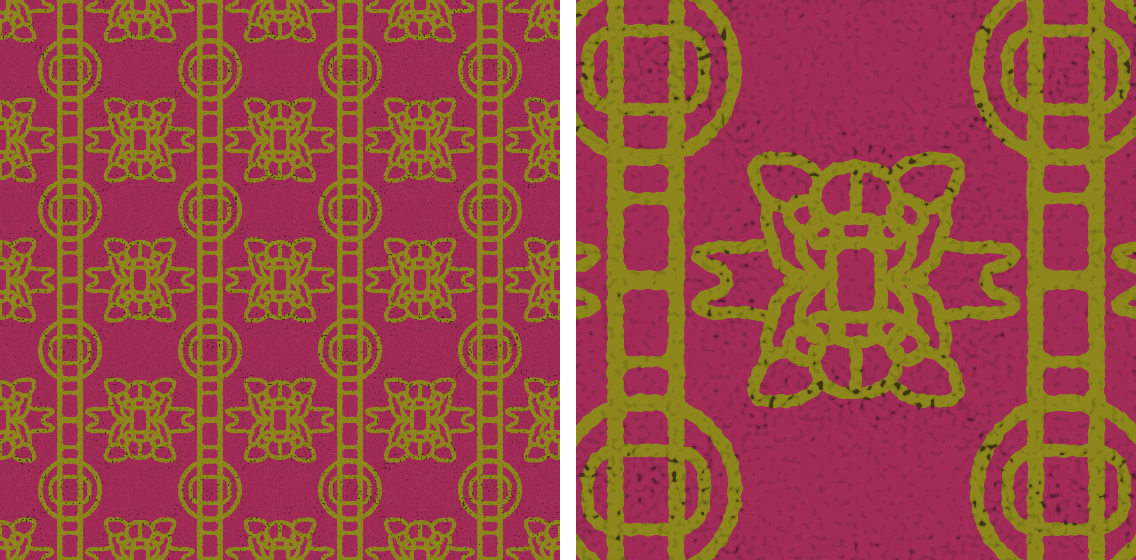
Left, the full canvas; right, a detail of the centre.
Give the GLSL for this pattern, as a Shadertoy shader.

```glsl
// Worn olive ladders with ringed links and lacy rosettes on a raspberry ground, 4 by 4 repeats.

vec2 latticeGradient(vec2 cell, float period) {
    uvec2 n = uvec2(mod(cell, period)) + uint(period) * 17u;
    uint h = n.x * 1597334677u ^ n.y * 3812015801u;
    h = (h ^ (h >> 15)) * 2246822519u;
    h ^= h >> 13;
    float angle = float(h & 65535u) * 6.2832 / 65536.0;
    return vec2(cos(angle), sin(angle));
}

// Gradient noise that wraps across the canvas
float gradientNoise(vec2 uv, float period) {
    vec2 p = uv * period, i = floor(p), f = p - i;
    vec2 w = f * f * f * (f * (f * 6.0 - 15.0) + 10.0);
    vec2 e = vec2(1, 0);
    float a = dot(latticeGradient(i, period), f);
    float b = dot(latticeGradient(i + e.xy, period), f - e.xy);
    float c = dot(latticeGradient(i + e.yx, period), f - e.yx);
    float d = dot(latticeGradient(i + e.xx, period), f - e.xx);
    return mix(mix(a, b, w.x), mix(c, d, w.x), w.y);
}

float segment(vec2 p, vec2 a, vec2 b) {
    vec2 pa = p - a, ba = b - a;
    return length(pa - ba * clamp(dot(pa, ba) / dot(ba, ba), 0.0, 1.0));
}

// Distance to a quadratic curve with control point b
float curve(vec2 p, vec2 a, vec2 b, vec2 c) {
    float d = 9.0;
    vec2 last = a;
    for (int i = 1; i <= 8; i++) {
        float t = float(i) / 8.0;
        vec2 next = mix(mix(a, b, t), mix(b, c, t), t);
        d = min(d, segment(p, last, next));
        last = next;
    }
    return d;
}

float roundedFrame(vec2 p, vec2 halfSize, float radius) {
    vec2 k = abs(p) - halfSize + radius;
    return abs(length(max(k, 0.0)) + min(max(k.x, k.y), 0.0) - radius);
}

float ring(vec2 p, float radius) {
    return abs(length(p) - radius);
}

float softMin(float a, float b, float k) {
    float h = max(k - abs(a - b), 0.0) / k;
    return min(a, b) - h * h * k * 0.25;
}

// One quadrant of the rosette, centre at the origin
float rosette(vec2 q) {
    float d = roundedFrame(q, vec2(0.17, 0.255), 0.11);
    d = min(d, roundedFrame(q - vec2(0, 0.34), vec2(0.12, 0.085), 0.05));
    d = min(d, ring(q - vec2(0.23, 0.33), 0.085));
    d = min(d, ring(q - vec2(0.35, 0.44), 0.11));
    // Arch and stem
    d = min(d, curve(q, vec2(0, 0.78), vec2(0.3, 0.78), vec2(0.29, 0.48)));
    d = min(d, segment(q, vec2(0, 0.43), vec2(0, 0.78)));
    // Corner petal
    d = min(d, curve(q, vec2(0.25, 0.7), vec2(0.34, 0.84), vec2(0.52, 0.83)));
    d = min(d, curve(q, vec2(0.52, 0.83), vec2(0.77, 0.86), vec2(0.68, 0.66)));
    d = min(d, curve(q, vec2(0.68, 0.66), vec2(0.63, 0.5), vec2(0.46, 0.49)));
    // Side leaves and spur
    d = min(d, curve(q, vec2(0.6, 0.5), vec2(0.64, 0.38), vec2(0.57, 0.27)));
    d = min(d, curve(q, vec2(0.57, 0.27), vec2(0.57, 0.08), vec2(0.38, 0.03)));
    d = min(d, curve(q, vec2(0.37, 0.34), vec2(0.42, 0.14), vec2(0.24, 0.02)));
    d = min(d, segment(q, vec2(0.2, 0), vec2(0.46, 0)));
    // Horn
    d = min(d, curve(q, vec2(0.57, 0.27), vec2(0.74, 0.2), vec2(0.92, 0.23)));
    d = min(d, curve(q, vec2(0.92, 0.23), vec2(1.21, 0.2), vec2(1.0, 0.1)));
    d = min(d, curve(q, vec2(1.0, 0.1), vec2(0.88, 0.08), vec2(0.89, 0)));
    return d - 0.043;
}

// c is measured from the ringed link, y from the rosette row
float ladder(vec2 c, float y) {
    float rungs = min(y - 0.065, min(abs(y - 0.56) - 0.04, abs(y - 0.85) - 0.05));
    rungs = max(rungs, c.x - 0.21);
    float d = softMin(abs(c.x - 0.21) - 0.056, rungs, 0.07);
    d = min(d, ring(c, 0.61) - 0.048);
    return min(d, roundedFrame(c, vec2(0.4, 0.27), 0.2) - 0.043);
}

void mainImage(out vec4 fragColor, in vec2 fragCoord) {
    vec2 uv = fragCoord / iResolution.xy;
    vec2 q = abs(fract(uv * 4.0 + 0.5) - 0.5) * 2.88;
    vec2 c = 1.44 - q;
    float pixel = 11.52 / iResolution.y;

    float d = min(rosette(q), ladder(c, q.y));
    d += 0.018 * gradientNoise(uv, 190.0);
    float olive = smoothstep(0.5, -0.5, d / pixel);

    // Wear gathers round the clear ovals, the link centres and the ladder boxes
    float oval = length(vec2(q.x, c.y) / vec2(0.8, 0.58));
    float wear = exp(-pow((oval - 1.25) / 0.25, 2.0));
    wear = max(wear, exp(-dot(c, c) * 7.0));
    wear = max(wear, 0.75 * exp(-dot(c, c) * 2.0 - 2.0 * q.y));
    wear = max(wear, 0.7 * exp(-pow((length(q) - 0.85) / 0.3, 2.0)));
    wear *= 0.85 + 0.8 * gradientNoise(uv, 32.0);

    float grain = gradientNoise(uv, 241.0) + 0.4 * gradientNoise(uv + 0.37, 311.0);
    float specks = smoothstep(0.0, 0.16, grain - 0.6 + wear * (0.3 + 0.1 * olive));
    float dust = smoothstep(0.1, 0.3, grain + 0.25 * wear - 0.1);

    vec3 color = mix(vec3(0.635, 0.17, 0.345), vec3(0.555, 0.535, 0.11), olive);
    color *= 1.0 - 0.1 * dust;
    color = mix(color, mix(vec3(0.36, 0.09, 0.2), vec3(0.2, 0.16, 0.06), olive), specks * 0.85);
    fragColor = vec4(color, 1.0);
}
```
